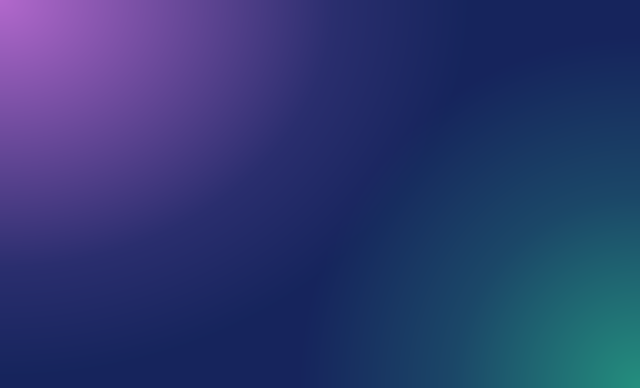
This background is drawn by a Shadertoy shader. Its source:

```glsl
// Colours
const vec3 NAVY   = vec3(0.086, 0.143, 0.362);
const vec3 ORCHID = vec3(0.698, 0.408, 0.800);
const vec3 INDIGO = vec3(0.165, 0.180, 0.431);
const vec3 JADE   = vec3(0.141, 0.560, 0.494);
const vec3 TEAL   = vec3(0.106, 0.278, 0.406);

// Glow centres and outer radii, as fractions of the canvas
const vec2 ORCHID_CENTER = vec2(0.0, 1.0);
const vec2 ORCHID_RADIUS = vec2(0.73, 0.966);
const vec2 JADE_CENTER   = vec2(1.0, 0.0);
const vec2 JADE_RADIUS   = vec2(0.53, 0.90);

// Where each glow reaches its middle colour, as a fraction of its radius
const float INDIGO_STOP = 0.714;
const float TEAL_STOP   = 0.55;

// Elliptical three-stop gradient, returned as an offset from the base colour
vec3 cornerGlow(vec2 uv, vec2 center, vec2 radius, vec3 core, vec3 middle, float stop) {
    float dist = length((uv - center) / radius);
    vec3 inner = mix(core, middle, clamp(dist / stop, 0.0, 1.0));
    float fade = clamp((dist - stop) / (1.0 - stop), 0.0, 1.0);
    return mix(inner, NAVY, fade) - NAVY;
}

void mainImage(out vec4 fragColor, in vec2 fragCoord) {
    vec2 uv = fragCoord / iResolution.xy;
    vec3 color = NAVY;

    // Upper-left and lower-right glows
    color += cornerGlow(uv, ORCHID_CENTER, ORCHID_RADIUS, ORCHID, INDIGO, INDIGO_STOP);
    color += cornerGlow(uv, JADE_CENTER, JADE_RADIUS, JADE, TEAL, TEAL_STOP);

    fragColor = vec4(color, 1.0);
}
```
